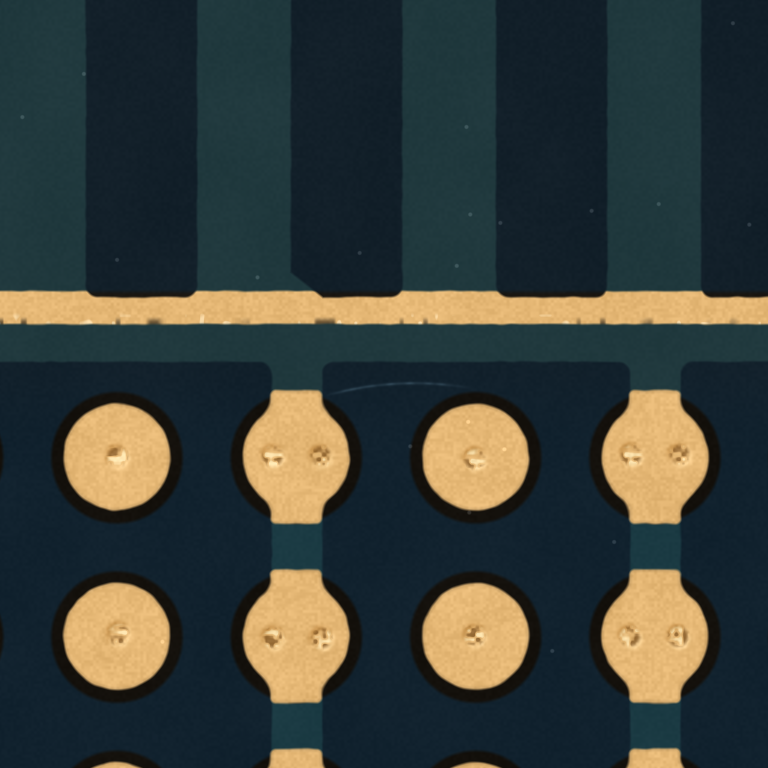
A WebGL 1 fragment shader for this pattern:

```glsl
precision highp float;
uniform vec2 u_resolution;

float hash(vec2 p) {
  p = fract(p * vec2(0.1031, 0.1137));
  p += dot(p, p.yx + 33.33);
  return fract((p.x + p.y) * p.x * 7.31);
}

float noise(vec2 p) {
  vec2 i = floor(p), f = fract(p);
  f = f * f * (3.0 - 2.0 * f);
  return mix(mix(hash(i), hash(i + vec2(1.0, 0.0)), f.x),
             mix(hash(i + vec2(0.0, 1.0)), hash(i + 1.0), f.x), f.y);
}

float roundBox(vec2 p, vec2 halfSize, float radius) {
  vec2 d = abs(p) - halfSize + radius;
  return length(max(d, 0.0)) + min(max(d.x, d.y), 0.0) - radius;
}

float smoothMin(float a, float b, float k) {
  float h = max(k - abs(a - b), 0.0) / k;
  return min(a, b) - h * h * k * 0.25;
}

float fill(float d) {
  float soft = max(0.0022, 0.75 / u_resolution.y);
  return 1.0 - smoothstep(-soft, soft, d);
}

// Embossed probe dent: a lit and shaded rim around rough metal
vec3 dent(vec3 gold, vec2 q, float seed) {
  float r = length(q);
  float rough = noise(q * 170.0 + seed * 57.0 + 40.0);
  float rim = exp(-pow((r - 0.014) / 0.004, 2.0));
  float core = 1.0 - smoothstep(0.009, 0.017, r);
  float facing = dot(q, vec2(0.6, 0.8)) / max(r, 0.002);
  gold += vec3(0.09, 0.11, 0.12) * rim * (facing + rough - 0.6);
  gold -= vec3(0.30, 0.29, 0.24) * core * smoothstep(0.5, 0.85, rough);
  gold += vec3(0.09, 0.17, 0.22) * core * smoothstep(0.5, 0.2, rough);
  return gold;
}

void main() {
  vec2 p = gl_FragCoord.xy / u_resolution;
  p.y = 1.0 - p.y;
  float wobble = (noise(p * 75.0) - 0.5) * 0.0016;
  float grain = noise(p * 260.0) - 0.5;

  vec3 gold = vec3(0.90, 0.72, 0.46) + 0.05 * grain
            + 0.03 * (noise(p * 35.0) - 0.5);
  vec3 dark = mix(vec3(0.070, 0.122, 0.160), vec3(0.066, 0.132, 0.180),
                  smoothstep(0.4, 0.6, p.y));
  vec3 color = vec3(0.125, 0.222, 0.240);

  // Gold rail with small nicks along its lower edge
  float nick = smoothstep(0.74, 0.95, noise(vec2(p.x * 65.0, 3.0)));
  float rail = abs(p.y - 0.4005) - 0.0215 + wobble;
  float nickZone = nick * smoothstep(0.411, 0.421, p.y);
  color = mix(color, gold * (1.0 - 0.55 * nickZone), fill(rail));
  float glint = smoothstep(0.8, 0.95, noise(p * 95.0 + 11.0));
  color += vec3(0.08, 0.14, 0.20) * glint * fill(rail)
         * smoothstep(0.405, 0.415, p.y);

  // Dark fingers biting into the rail; one has a cut corner
  float fingerId = floor((p.x - 0.1843) / 0.267 + 0.5);
  vec2 fingerPos = vec2(p.x - 0.1843 - fingerId * 0.267, p.y);
  float finger = roundBox(fingerPos, vec2(0.0725, 0.387), 0.016) + wobble;
  if (fingerId == 1.0) {
    finger = max(finger, dot(p - vec2(0.379, 0.355), vec2(-0.617, 0.787)));
  }
  vec3 fingerColor = mix(dark, vec3(0.10, 0.085, 0.065),
                         smoothstep(0.376, 0.384, p.y));
  color = mix(color, fingerColor, fill(finger));

  // Lower panels separated by narrow traces
  float panelX = mod(p.x - 0.1533 + 0.2334, 0.4668) - 0.2334;
  float panel = roundBox(vec2(panelX, p.y - 1.471), vec2(0.2005, 1.0), 0.016);
  color = mix(color, vec3(0.095, 0.230, 0.270),
              smoothstep(0.55, 0.65, p.y) * 0.7);
  color = mix(color, dark, fill(panel + wobble));

  // Round pads alternating with pads bridged to the trace
  vec2 cell = floor((p - vec2(0.1523, 0.595)) / 0.2335 + 0.5);
  cell.y = max(cell.y, 0.0);
  vec2 q = p - vec2(0.1523, 0.595) - cell * 0.2335;
  float bridged = mod(cell.x, 2.0);
  float disc = length(q) - 0.0695;
  float neck = roundBox(q, vec2(0.0335, 0.087), 0.007);
  float pad = mix(disc, smoothMin(disc, neck, 0.014), bridged) + wobble;
  float moat = length(q - vec2(0.0, 0.001)) - 0.0855;
  color = mix(color, vec3(0.075, 0.062, 0.043), fill(moat * 0.7));

  // Probe dents: one on a round pad, two on a bridged pad
  float seed = hash(cell + 20.0);
  vec2 shift = (vec2(seed, hash(cell + 51.0)) - 0.5) * 0.006;
  vec2 dentPos = q - shift;
  float side = step(0.0, q.x) * 2.0 - 1.0;
  dentPos.x -= bridged * side * 0.0315;
  vec3 metal = dent(gold, dentPos, seed * 3.0 + side * bridged);
  metal *= 1.0 - 0.12 * smoothstep(-0.006, 0.0, pad);
  color = mix(color, metal, fill(pad));

  // Fine scratch, dust and grain
  float arc = p.y - 0.499 - 1.2 * pow(p.x - 0.54, 2.0);
  float span = smoothstep(0.42, 0.45, p.x) * smoothstep(0.62, 0.56, p.x);
  color += vec3(0.08, 0.10, 0.11) * span * exp(-pow(arc / 0.002, 2.0))
         * (0.5 + noise(p * 120.0)) * (1.0 - fill(pad));
  vec2 dustCell = floor(p * 16.0);
  vec2 dustPos = fract(p * 16.0) - 0.2 - 0.6 * vec2(hash(dustCell), hash(dustCell + 7.0));
  color += 0.12 * step(0.95, hash(dustCell + 31.0))
         * (1.0 - smoothstep(0.02, 0.06, length(dustPos)));
  color += 0.014 * grain + 0.012 * (noise(p * 14.0) - 0.5);
  gl_FragColor = vec4(color, 1.0);
}
```
